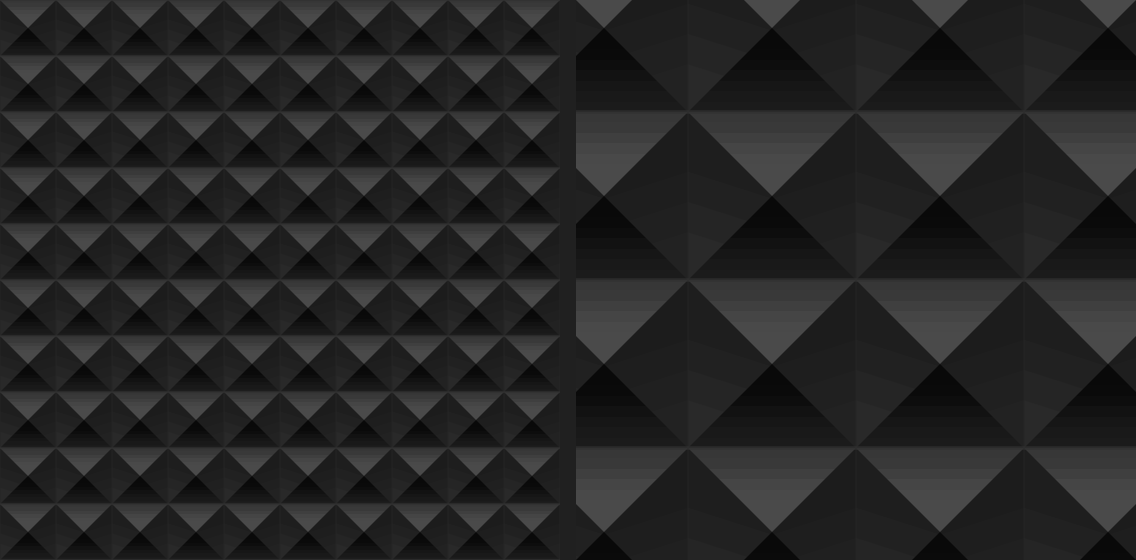
Left: the whole. Right: its middle third, enlarged.
A WebGL 1 fragment shader for this pattern:

```glsl
precision highp float;
// Ten by ten dark square pyramids, lit from above, with faint banded shading.

uniform vec2 u_resolution;

// Staircase with a soft riser of relative width w.
float softSteps(float x, float w) {
  return floor(x) + smoothstep(1.0 - w, 1.0, fract(x));
}

// Antialiased half plane.
float inside(float d, float aa) {
  return smoothstep(-aa, aa, d);
}

void main() {
  vec2 grid = gl_FragCoord.xy / u_resolution * 10.0;
  vec2 p = fract(grid) - 0.5;
  float aa = 10.0 / min(u_resolution.x, u_resolution.y);

  // Horizontal bands: 0 at the outer edge, 1 at the apex.
  float rise = 1.0 - 2.0 * abs(p.y);
  float band = clamp(softSteps(rise * 8.0, 8.0 * aa) / 7.0, 0.0, 1.0);
  float topShade = mix(0.215, 0.29, smoothstep(0.0, 0.65, band));
  float bottomShade = mix(0.105, 0.035, smoothstep(0.0, 0.85, band));

  // Slanting bands on the side faces, brighter towards the bottom.
  float side = 0.5 - abs(p.x);
  float slant = (0.14 - 0.32 * side - p.y) / 0.18;
  float sideBand = clamp(softSteps(slant + 1.0, 8.0 * aa), 0.0, 3.0);
  float leftShade = 0.117 + 0.014 * sideBand;
  float rightShade = 0.108 + 0.009 * sideBand;

  // The two diagonals split each cell into four faces.
  float a = inside(p.y + p.x, aa * 0.9);
  float b = inside(p.y - p.x, aa * 0.9);
  float shade = mix(mix(bottomShade, rightShade, a),
                    mix(leftShade, topShade, a), b);

  // Thin grooves between the cells.
  vec2 edge = 0.5 - abs(p);
  float row = 1.0 - smoothstep(0.006, 0.006 + 1.5 * aa, edge.y);
  float column = 1.0 - smoothstep(0.0, 1.5 * aa, edge.x);
  shade = mix(shade, 0.145, 0.6 * column);
  shade = mix(shade, 0.19, 0.75 * row);

  gl_FragColor = vec4(vec3(shade), 1.0);
}
```
